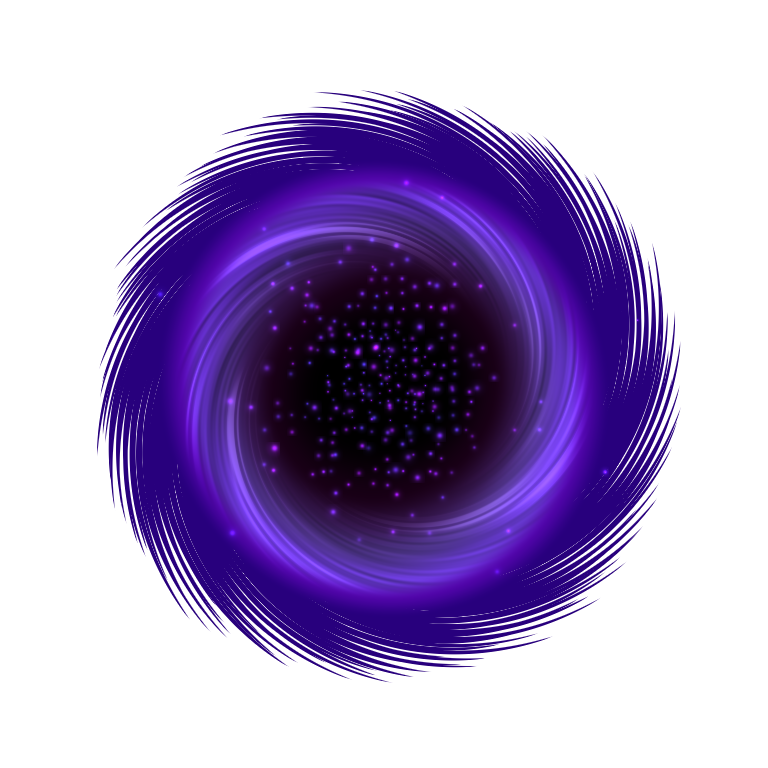
This background is drawn by a WebGL 2 fragment shader. Its source:

```glsl
#version 300 es
precision highp float;
// Violet spiral vortex with frayed strands, a glowing ring and a starry dark core, on white.
uniform vec2 u_resolution;
out vec4 fragColor;

const float TAU = 6.2831853;
const vec3 WHITE = vec3(1.0);
const vec3 INDIGO = vec3(0.155, 0.0, 0.49);
const vec3 PURPLE = vec3(0.33, 0.02, 0.68);
const vec3 VIOLET = vec3(0.38, 0.18, 0.77);
const vec3 SLATE = vec3(0.29, 0.17, 0.50);
const vec3 PLUM = vec3(0.19, 0.07, 0.27);
const vec3 WINE = vec3(0.10, 0.0, 0.09);

float hash(vec2 p) {
    vec3 q = fract(p.xyx * vec3(0.1031, 0.1030, 0.0973));
    q += dot(q, q.yzx + 33.33);
    return fract((q.x + q.y) * q.z);
}

// Value noise that repeats in x after the given whole period.
float ringNoise(vec2 p, float period) {
    vec2 cell = floor(p);
    vec2 f = fract(p);
    f = f * f * (3.0 - 2.0 * f);
    float x0 = mod(cell.x, period);
    float x1 = mod(cell.x + 1.0, period);
    float low = mix(hash(vec2(x0, cell.y)), hash(vec2(x1, cell.y)), f.x);
    float high = mix(hash(vec2(x0, cell.y + 1.0)), hash(vec2(x1, cell.y + 1.0)), f.x);
    return mix(low, high, f.y);
}

// Position along a turn, 0 to 1, constant on each logarithmic spiral arm.
float spiralTurn(float angle, float r, float twist) {
    return (angle - twist * log(max(r, 0.01) / 0.3)) / TAU;
}

// Coverage of tapering strands that narrow from a solid disc to fine tips.
float strands(float angle, float r, float count, float twist, float seed, float pixel) {
    float n = spiralTurn(angle, r, twist) * count;
    float id = mod(floor(n), count);
    float lobe = ringNoise(vec2(id / count * 9.0, seed), 9.0);
    float tip = 0.352 + 0.03 * lobe + 0.022 * hash(vec2(id, seed));
    float root = 0.272 + 0.045 * hash(vec2(id, seed + 7.0));
    float width = 0.53 * pow(clamp((tip - r) / (tip - root), 0.0, 1.0), 0.65);
    float spacing = TAU * r / (count * sqrt(1.0 + twist * twist));
    float edge = (width - abs(fract(n) - 0.5)) * spacing / pixel;
    return clamp(edge + 0.5, 0.0, 1.0) * smoothstep(0.0, 0.06, width);
}

// Radial colours from the black core out to the indigo rim.
vec3 discColor(float r) {
    vec3 c = mix(vec3(0.0), WINE, smoothstep(0.075, 0.155, r));
    c = mix(c, PLUM, smoothstep(0.14, 0.185, r));
    c = mix(c, SLATE, smoothstep(0.175, 0.215, r));
    c = mix(c, VIOLET, smoothstep(0.205, 0.245, r));
    c = mix(c, PURPLE, smoothstep(0.245, 0.272, r));
    return mix(c, INDIGO, smoothstep(0.262, 0.298, r));
}

// Soft light and dark streaks that follow the swirl.
float streaks(float angle, float r) {
    float broad = ringNoise(vec2(spiralTurn(angle, r, 3.2) * 26.0, r * 14.0), 26.0);
    float fine = ringNoise(vec2(spiralTurn(angle, r, 4.2) * 90.0, r * 20.0 + 9.0), 90.0);
    return 0.5 * broad + 0.5 * fine - 0.5;
}

// One layer of glowing points, one per grid cell, within a fading radius.
vec3 stars(vec2 p, float cellSize, float reach, float density, float size, float seed) {
    vec2 cell = floor(p / cellSize);
    vec2 key = cell + 60.0 + seed;
    vec2 jitter = vec2(hash(key), hash(key + 17.3));
    vec2 centre = (cell + 0.25 + 0.5 * jitter) * cellSize;
    float present = step(hash(key + 41.7), density * (1.0 - smoothstep(reach * 0.65, reach, length(centre))));
    float radius = size * mix(0.6, 1.2, hash(key + 71.1));
    float d = length(p - centre);
    float glow = exp(-d * d / (radius * radius)) + 0.25 * exp(-d * d / (6.0 * radius * radius));
    glow *= 1.0 - smoothstep(0.35, 0.6, d / cellSize);
    vec3 tint = mix(vec3(0.24, 0.16, 0.72), vec3(0.52, 0.08, 0.82), hash(key + 93.9));
    return tint * glow * present * mix(0.5, 1.1, jitter.x);
}

void main() {
    float scale = min(u_resolution.x, u_resolution.y);
    vec2 p = (gl_FragCoord.xy - 0.5 * u_resolution) / scale;
    float pixel = 1.0 / scale;
    vec2 q = p + vec2(0.0, 0.006);
    float r = length(q);
    float angle = atan(q.y, q.x);

    // Frayed silhouette
    float cover = max(strands(angle, r, 67.0, 3.6, 3.0, pixel), strands(angle, r, 53.0, 4.1, 12.0, pixel));
    cover = max(cover, 1.0 - smoothstep(0.286, 0.288, r));

    // Disc with a slightly spiralled ring and streaks
    float ringShift = 0.006 * sin(2.0 * angle - 20.0 * r);
    vec3 color = discColor(r + ringShift);
    float band = smoothstep(0.15, 0.22, r) * (1.0 - smoothstep(0.245, 0.275, r));
    float streak = streaks(angle, r);
    color *= 1.0 + 0.95 * band * streak;
    color += vec3(0.05, 0.06, 0.10) * band * (0.5 + 0.5 * sin(angle + 2.6));
    color += vec3(0.12, 0.11, 0.16) * band * smoothstep(0.08, 0.3, streak);

    // Stars grow larger and sparser away from the core
    vec2 s = p - vec2(0.0, 0.006);
    color += stars(s, 0.0115, 0.085, 0.55, 0.0013, 2.0);
    color += stars(s + 0.004, 0.0175, 0.17, 0.55, 0.0023, 131.0);
    color += stars(s, 0.027, 0.23, 0.4, 0.0030, 257.0);
    color += 0.7 * stars(s, 0.045, 0.32, 0.22, 0.0032, 389.0);

    fragColor = vec4(mix(WHITE, clamp(color, 0.0, 1.0), cover), 1.0);
}
```
